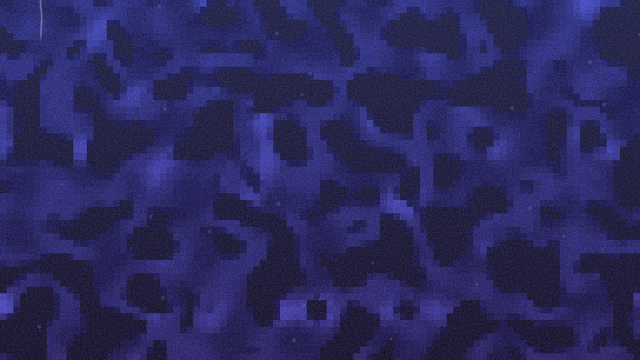
A WebGL 2 fragment shader for this texture:

```glsl
#version 300 es
precision highp float;

#define CELLS 54.0       // blocks per canvas height
#define VEIN_FREQ 6.0    // vein pattern scale
#define VEIN_WIDTH 0.24  // noise level where veins end
#define WARP 0.4         // bending of the veins
#define GLOW 0.66        // strength of the bright spots
#define BLOCK_SOFT 0.08  // softness of block edges
#define BLOCK_STEP 0.07  // random level change per block
#define GRAIN 0.075      // film grain strength
#define DUST_GRID 8.0    // dust cells per canvas height
#define DUST_SHARE 0.2   // share of dust cells that are filled

uniform vec2 u_resolution;
out vec4 fragColor;

vec2 hash2(vec2 p) {
    vec3 q = fract(p.xyx * vec3(0.1031, 0.1030, 0.0973));
    q += dot(q, q.yzx + 33.33);
    return fract((q.xx + q.yz) * q.zy);
}

float cornerSlope(vec2 cell, vec2 f, vec2 corner) {
    float angle = 6.2832 * hash2(cell + corner).x;
    return dot(vec2(cos(angle), sin(angle)), f - corner);
}

float gradientNoise(vec2 p) {
    vec2 i = floor(p), f = p - i;
    vec2 w = f * f * f * (f * (f * 6.0 - 15.0) + 10.0);
    float low = mix(cornerSlope(i, f, vec2(0, 0)), cornerSlope(i, f, vec2(1, 0)), w.x);
    float high = mix(cornerSlope(i, f, vec2(0, 1)), cornerSlope(i, f, vec2(1, 1)), w.x);
    return mix(low, high, w.y);
}

// Colour of one block: flat dark pools between glowing veins
vec3 blockColor(vec2 block) {
    vec2 p = (block + 0.5) / CELLS;
    vec2 q = p * VEIN_FREQ + 20.0;
    q += WARP * vec2(gradientNoise(q * 0.8 + 31.7), gradientNoise(q * 0.8 + 57.3));
    float n = gradientNoise(q) + 0.35 * gradientNoise(q * 1.9 + 7.4);
    float vein = 1.0 - abs(n) / VEIN_WIDTH;

    float height = clamp(p.y, 0.0, 1.0);
    vec3 pool = mix(vec3(0.122, 0.102, 0.208), vec3(0.160, 0.163, 0.312), height);

    // Deep blue fringe, then a brighter core with uneven glow
    float body = smoothstep(0.12, 0.42, vein);
    float shade = smoothstep(-0.4, 0.3, gradientNoise(p * 8.3 + 83.1));
    float spot = smoothstep(0.15, 0.6, gradientNoise(p * 6.7 + 11.6));
    float level = body * (0.06 + 0.28 * shade + GLOW * spot);
    level += BLOCK_STEP * body * (hash2(block + 300.0).x - 0.5);
    vec3 veinColor = mix(vec3(0.140, 0.136, 0.345), vec3(0.33, 0.335, 0.83), level);
    veinColor *= mix(vec3(0.99, 0.86, 0.86), vec3(1.02, 1.10, 1.06), height);

    return mix(pool, veinColor, smoothstep(-0.02, 0.03, vein));
}

// Blend the four nearest blocks across narrow seams
vec3 mosaic(vec2 p, float pixel) {
    vec2 g = p * CELLS - 0.5;
    vec2 i = floor(g);
    float soft = min(0.5, max(BLOCK_SOFT, 0.5 * pixel * CELLS));
    vec2 w = smoothstep(0.5 - soft, 0.5 + soft, g - i);
    vec3 sum = vec3(0.0);
    for (int k = 0; k < 4; k++) {
        vec2 corner = vec2(k & 1, k >> 1);
        vec2 side = mix(1.0 - w, w, corner);
        sum += side.x * side.y * blockColor(i + corner);
    }
    return sum;
}

// Sparse faint specks
float dust(vec2 p, float pixel) {
    vec2 cell = floor(p * DUST_GRID);
    vec2 center = (cell + 0.1 + 0.8 * hash2(cell + 140.0)) / DUST_GRID;
    vec2 pick = hash2(cell + 271.0);
    float radius = mix(0.003, 0.0055, pick.y);
    float dotMask = 1.0 - smoothstep(radius - pixel, radius + pixel, length(p - center));
    return dotMask * step(pick.x, DUST_SHARE);
}

// Thin wavering vertical scratch near the upper left corner
float scratch(vec2 p, float pixel) {
    float x = 0.114 + 0.004 * gradientNoise(vec2(3.5, p.y * 23.0));
    float line = 1.0 - smoothstep(0.0005, 0.0015 + pixel, abs(p.x - x));
    return line * smoothstep(0.88, 0.91, p.y);
}

void main() {
    float pixel = 1.0 / u_resolution.y;
    vec2 p = gl_FragCoord.xy * pixel;
    vec3 color = mosaic(p, pixel);

    // Surface wear
    color = mix(color, vec3(0.42, 0.42, 0.62), 0.4 * dust(p, pixel));
    color = mix(color, vec3(0.60, 0.60, 0.74), 0.6 * scratch(p, pixel));

    // Film grain
    float grain = gradientNoise(p * 233.7 + 5.7) + 0.6 * gradientNoise(p * 151.9 + 41.2);
    color += GRAIN * grain * vec3(0.85, 0.85, 1.0);

    fragColor = vec4(clamp(color, 0.0, 1.0), 1.0);
}
```
